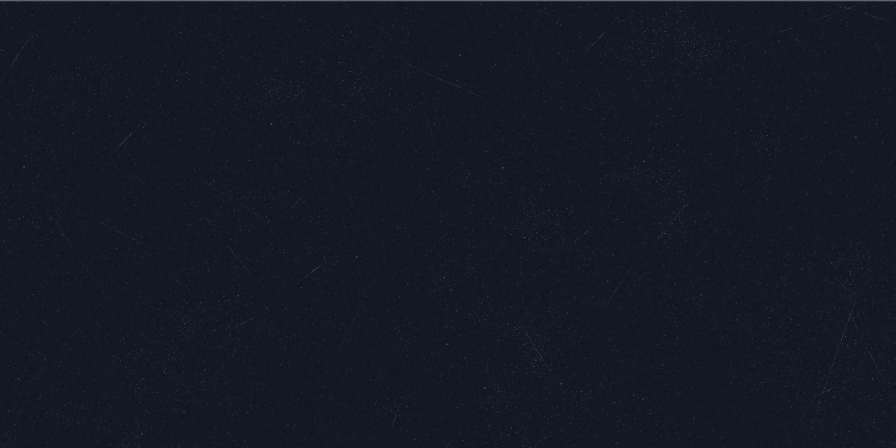
Write a Shadertoy shader that draws this texture.

```glsl
const vec3 NAVY = vec3(0.071, 0.095, 0.141);
const vec3 DUST = vec3(0.46, 0.52, 0.56);
const vec3 EDGE_LIGHT = vec3(0.37, 0.40, 0.41);
const float GRAIN_SCALE = 256.0;
const float GRAIN_STRENGTH = 0.020;
const float PATCH_SCALE = 3.5;
const float CLUMP_SCALE = 10.0;
const float EDGE_WIDTH = 0.003;
const int SCRATCH_COUNT = 36;
const float SCRATCH_WIDTH = 0.0007;
const float SCRATCH_STRENGTH = 0.42;

float hash(vec2 p) {
    vec3 q = fract(vec3(p.xyx) * 0.1031);
    q += dot(q, q.yzx + 33.33);
    return fract((q.x + q.y) * q.z);
}

float valueNoise(vec2 p) {
    vec2 cell = floor(p);
    vec2 f = fract(p);
    f = f * f * (3.0 - 2.0 * f);
    float low = mix(hash(cell), hash(cell + vec2(1, 0)), f.x);
    float high = mix(hash(cell + vec2(0, 1)), hash(cell + vec2(1, 1)), f.x);
    return mix(low, high, f.y);
}

float fbm(vec2 p) {
    float sum = 0.0;
    float weight = 0.5;
    for (int i = 0; i < 4; i++) {
        sum += weight * valueNoise(p);
        p = p * 2.1 + 17.3;
        weight *= 0.5;
    }
    return sum / 0.9375;
}

// One jittered dot per cell of a tilted grid, kept with the given chance
float specks(vec2 p, float scale, float radius, float chance, float pixel) {
    p = mat2(0.82, 0.57, -0.57, 0.82) * p;
    vec2 cell = floor(p * scale);
    vec2 seed = cell + scale * 5.0;
    vec2 jitter = 0.2 + 0.6 * vec2(hash(seed + 11.0), hash(seed + 47.0));
    float d = length(p - (cell + jitter) / scale);
    float dotMask = 1.0 - smoothstep(radius - 0.5 * pixel, radius + 0.5 * pixel, d);
    float brightness = hash(seed + 83.0);
    return dotMask * mix(0.25, 1.0, brightness * brightness) * step(hash(seed), chance);
}

// Thin broken lines, most of them rising to the right
float scratches(vec2 p, float aspect, float pixel) {
    float total = 0.0;
    for (int i = 0; i < SCRATCH_COUNT; i++) {
        float id = float(i) + 1.0;
        vec2 center = vec2(hash(vec2(id, 3.7)) * aspect, hash(vec2(id, 9.1)));
        float angle = mix(0.25, 1.35, hash(vec2(id, 21.3)));
        if (hash(vec2(id, 31.9)) < 0.25) angle = -angle;
        float spread = hash(vec2(id, 43.3));
        float halfLength = mix(0.03, 0.20, spread * spread);
        vec2 along = vec2(cos(angle), sin(angle));
        vec2 offset = p - center;
        float t = dot(offset, along);
        float side = dot(offset, vec2(-along.y, along.x));
        side += 0.003 * (valueNoise(vec2(t * 20.0 + 40.0, id * 7.0)) - 0.5);
        float line = 1.0 - smoothstep(SCRATCH_WIDTH - 0.5 * pixel,
                                      SCRATCH_WIDTH + 0.5 * pixel, abs(side));
        float taper = 1.0 - smoothstep(0.4 * halfLength, halfLength, abs(t));
        float stretches = smoothstep(0.1, 0.6, valueNoise(vec2(t * 35.0 + 60.0, id * 19.0)));
        float dots = smoothstep(0.25, 0.75, valueNoise(vec2(t * 150.0 + 90.0, id * 13.0)));
        float strength = mix(0.25, 1.0, hash(vec2(id, 57.7)));
        total += line * taper * stretches * mix(0.25, 1.0, dots) * strength;
    }
    return total * SCRATCH_STRENGTH;
}

void mainImage(out vec4 fragColor, in vec2 fragCoord) {
    float pixel = 1.0 / iResolution.y;
    float aspect = iResolution.x / iResolution.y;
    vec2 p = fragCoord * pixel;

    // Base with fine grain
    float grain = valueNoise(p * GRAIN_SCALE - 0.5) - 0.5;
    vec3 color = NAVY + GRAIN_STRENGTH * grain;

    // Dust in loose patches and small dense clumps
    float patches = smoothstep(0.45, 0.75, fbm(p * PATCH_SCALE + 31.0));
    float clumps = smoothstep(0.58, 0.74, fbm(p * CLUMP_SCALE + 71.0));
    float density = 0.3 * patches + clumps * (0.3 + patches);
    float dust = 0.28 * specks(p, 150.0, 0.0013, 0.07 + 0.45 * density, pixel);
    dust += 0.42 * specks(p, 85.0, 0.0013, 0.03 + 0.35 * density, pixel);
    dust += 0.60 * specks(p, 28.0, 0.0016, 0.01 + 0.18 * density, pixel);
    dust += scratches(p, aspect, pixel);
    color = mix(color, DUST, clamp(dust, 0.0, 0.7));

    // Pale hairline along the top
    float hairline = smoothstep(-0.5 * pixel, 0.5 * pixel, p.y - 1.0 + EDGE_WIDTH);
    color = mix(color, EDGE_LIGHT, hairline);

    fragColor = vec4(color, 1.0);
}
```
